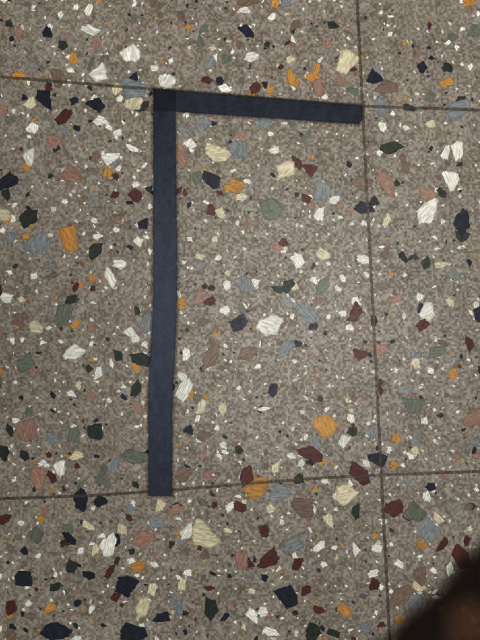
Reproduce this texture procedurally as a WebGL 2 fragment shader.

```glsl
#version 300 es
precision highp float;
// Terrazzo floor with tile joints, an angled strip of dark tape and a soft lamp glow.
uniform vec2 u_resolution;
out vec4 fragColor;

const vec3 STONE[10] = vec3[10](
  vec3(.17, .19, .17), vec3(.29, .17, .16), vec3(.70, .49, .24), vec3(.86, .85, .79),
  vec3(.56, .43, .37), vec3(.37, .39, .34), vec3(.14, .15, .18), vec3(.78, .74, .60),
  vec3(.46, .48, .48), vec3(.42, .35, .30));

vec3 hash3(vec2 p) {
  vec3 q = fract(p.xyx * vec3(.1031, .1030, .0973));
  q += dot(q, q.yxz + 33.33);
  return fract((q.xxy + q.yzz) * q.zyx);
}

float noise(vec2 p) {
  vec2 i = floor(p), f = fract(p);
  f *= f * (3. - 2. * f);
  return mix(mix(hash3(i).x, hash3(i + vec2(1, 0)).x, f.x),
             mix(hash3(i + vec2(0, 1)).x, hash3(i + 1.).x, f.x), f.y);
}

// Distance to a convex chip cut by six randomly turned edges.
float chip(vec2 q, float radius, vec2 id) {
  float d = -1.;
  for (int i = 0; i < 6; i++) {
    vec3 h = hash3(id + float(i) * 7.3);
    float a = (float(i) + .9 * h.x) * 1.0472;
    d = max(d, dot(q, vec2(cos(a), sin(a))) - radius * (.6 + .55 * h.y));
  }
  return d;
}

// One layer of chips, jittered on a grid; pale is the share of white ones.
void scatter(inout vec3 col, vec2 p, float cells, float share, vec2 size, float pale) {
  vec2 g = p * cells, cell = floor(g);
  float px = cells / u_resolution.y;
  for (int y = -1; y <= 1; y++)
  for (int x = -1; x <= 1; x++) {
    vec2 id = cell + vec2(x, y) + cells * 3.;
    vec3 h = hash3(id), k = hash3(id + 91.7);
    if (h.z > share) continue;
    vec2 q = g - cell - vec2(x, y) - .5 - .75 * (h.xy - .5);
    float a = k.x * 6.2832;
    q = mat2(cos(a), -sin(a), sin(a), cos(a)) * q;
    q.y *= 1. + .8 * k.y;
    float d = chip(q, mix(size.x, size.y, k.z), id) + .05 * (noise(q * 12. + id) - .5);
    vec3 m = hash3(id + 37.1);
    vec3 tone = m.x < pale ? vec3(.88, .87, .81) : STONE[int(m.y * 9.99)];
    // Mottling and faint veins inside the chip
    tone *= .84 + .3 * noise(q * vec2(9, 24) + id) + .1 * (m.z - .5);
    tone *= mix(.85, 1., smoothstep(0., -.06, d));
    col = mix(col, tone, smoothstep(px, -px, d));
  }
}

float joint(float d, float width) {
  return 1. - smoothstep(width * .35, width, abs(d));
}

void main() {
  vec2 p = gl_FragCoord.xy / u_resolution.y;
  p.x += .375 - .5 * u_resolution.x / u_resolution.y;
  float px = 1. / u_resolution.y;
  float glow = exp(-13. * dot(p - vec2(.48, .53), p - vec2(.48, .53)));

  // Cement with sandy grain
  float grain = noise(p * 330.) - .5;
  vec3 col = vec3(.49, .455, .405) + .2 * grain + .09 * (noise(p * 120. + 9.) - .5);
  col += .05 * (noise(p * 14.) - .5);

  // Chips from fine flecks to large stones
  scatter(col, p + 1.3, 82., .36, vec2(.13, .26), .45);
  scatter(col, p + 2.1, 47., .42, vec2(.16, .31), .38);
  scatter(col, p + 3.7, 29., .48, vec2(.21, .36), .14);
  scatter(col, p + 5.2, 18., .50, vec2(.24, .39), .07);

  // Joints between tiles
  float upper = p.y - (.88 - .081 * min(p.x, .566) - .033 * max(p.x - .566, 0.));
  float lower = p.y - (.2205 + .036 * p.x + .016 * smoothstep(.1, .6, p.x));
  float side = p.x - (.609 - .051 * p.y);
  float seam = max(max(joint(upper, .0035), joint(lower, .0035)), joint(side, .0035));
  col = mix(col, vec3(.25, .22, .19) + .1 * grain, .75 * seam);

  // Lamp light, with a pale sheen in the middle
  col *= .92 + .17 * glow + .1 * smoothstep(.5, 1., p.y) - .06 * smoothstep(.3, .0, p.x);
  col = mix(col, vec3(.64, .63, .60) + .3 * grain, .27 * glow);

  // Tape: a long upright strip and a slanted top strip
  float top = p.y - (.861 - .081 * (p.x - .24));
  float left = mix(.2318, .2396, smoothstep(.36, .55, p.y));
  float right = mix(.2690, .2765, smoothstep(.34, .54, p.y)) - .002 * smoothstep(.6, .8, p.y);
  float upright = max(max(left - p.x, p.x - right), max(.2253 - p.y, top));
  float across = max(max(.2396 - p.x, p.x - .566), max(top, .8255 - .068 * (p.x - .2747) - p.y));
  across = max(across, dot(p - vec2(.564, .811), vec2(.8, -.6)));
  float tape = min(upright, across);
  col *= 1. - .3 * smoothstep(.006, 0., tape);
  vec3 film = mix(vec3(.145, .15, .18), vec3(.26, .29, .34), exp(-14. * pow(p.y - .52, 2.)) * .75);
  film += .025 * (noise(p * vec2(140, 60)) - .5) + .03 * grain;
  film *= 1. - .25 * step(p.x, .275) * smoothstep(.824, .828, p.y);
  film *= mix(.8, 1., smoothstep(0., -.003, tape));
  col = mix(col, film, smoothstep(px, -px, tape));

  // Shadow in the lower right corner with a dim brown blur
  float shade = smoothstep(-.025, .03, p.x - p.y - .605 + .012 * noise(p * 25.));
  vec3 dark = mix(vec3(.07, .05, .04), vec3(.23, .15, .10), smoothstep(.06, .01, length(p - vec2(.735, .025))));
  col = mix(col, dark, .93 * shade);

  fragColor = vec4(clamp(col, 0., 1.), 1);
}
```
